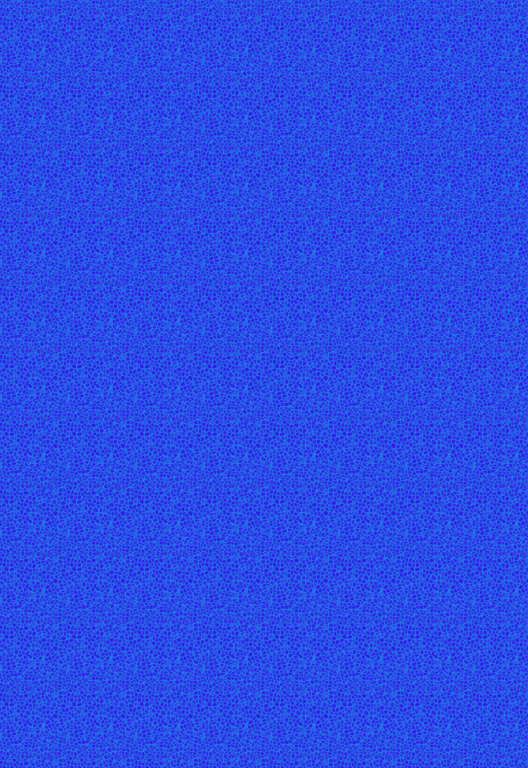
Give the GLSL for this texture map, as a WebGL 1 fragment shader.

```glsl
precision highp float;
// Repeating square tiles of fine, pebbled blue cells with broken pale cracks and faint tile seams.

uniform vec2 u_resolution;

const float TILES_DOWN = 11.36;              // tile repeats per canvas height
const vec2 TILE_ORIGIN = vec2(0.42, 0.18);   // where the tile corners fall
const float CELLS = 18.0;                    // cells along a tile side
const float SEAM_WIDTH = 0.014;              // in tile units

const vec3 CELL_BLUE = vec3(0.197, 0.105, 0.90);
const vec3 CRACK_BLUE = vec3(0.142, 0.445, 0.90);
const vec3 JUNCTION_BLUE = vec3(0.110, 0.560, 0.91);
const vec3 SEAM_VIOLET = vec3(0.34, 0.12, 0.88);
const vec3 SEAM_TEAL = vec3(0.11, 0.40, 0.78);

vec2 hash2(vec2 p) {
  vec2 q = vec2(dot(p, vec2(127.1, 311.7)), dot(p, vec2(269.5, 183.3)));
  return fract(sin(q) * 43758.55);
}

float cornerSlope(vec2 corner, vec2 offset) {
  return dot(hash2(corner) * 2.0 - 1.0, offset);
}

float gradientNoise(vec2 p) {
  vec2 i = floor(p);
  vec2 f = p - i;
  vec2 w = f * f * f * (f * (f * 6.0 - 15.0) + 10.0);
  vec2 x = vec2(1.0, 0.0);
  float low = mix(cornerSlope(i, f), cornerSlope(i + x, f - x), w.x);
  float high = mix(cornerSlope(i + x.yx, f - x.yx), cornerSlope(i + 1.0, f - 1.0), w.x);
  return mix(low, high, w.y);
}

// Distances to the nearest and second nearest cell centres, and a tone for the nearest cell.
vec3 nearestCell(vec2 p) {
  vec2 home = floor(p);
  vec3 cell = vec3(9.0, 9.0, 0.0);
  for (int y = -1; y <= 1; y++) {
    for (int x = -1; x <= 1; x++) {
      vec2 id = home + vec2(float(x), float(y));
      float d = distance(p, id + hash2(id + 7.0));
      float tone = hash2(id + 53.0).x;
      cell = d < cell.x ? vec3(d, cell.x, tone) : vec3(cell.x, min(cell.y, d), cell.z);
    }
  }
  return cell;
}

// Packs cells tighter toward the lower part of the tile, and bends the rows.
vec2 warpTile(vec2 t) {
  float packing = 0.022 * sin(6.2832 * (t.y - 0.15));
  vec2 bend = vec2(gradientNoise(t * 3.0 + 11.0), gradientNoise(t * 3.0 + 37.0));
  return t + vec2(0.0, packing) + 0.02 * bend;
}

vec3 pebbles(vec2 t) {
  vec2 p = warpTile(t) * CELLS;
  vec3 cell = nearestCell(p);
  float breaks = gradientNoise(p * 0.9 + 5.0);
  float body = smoothstep(-0.08, 0.55, cell.y - cell.x + 0.28 * breaks);
  float junction = smoothstep(0.55, 0.95, cell.x);
  vec3 cellColor = mix(CELL_BLUE, CRACK_BLUE, 0.28 * cell.z);
  vec3 color = mix(CRACK_BLUE, cellColor, body);
  return mix(color, JUNCTION_BLUE, 0.4 * junction);
}

// Broken violet and teal dashes along the horizontal tile edge.
vec3 addSeam(vec3 color, vec2 t, vec2 tileId) {
  float edge = min(t.y, 1.0 - t.y);
  float mask = 1.0 - smoothstep(0.4 * SEAM_WIDTH, 1.6 * SEAM_WIDTH, edge);
  vec2 dash = hash2(vec2(floor(t.x * CELLS * 1.3), 3.0));
  float wear = 0.25 + 0.2 * hash2(vec2(5.0, tileId.y)).x;
  vec3 tint = mix(SEAM_VIOLET, SEAM_TEAL, step(0.5, dash.x));
  return mix(color, tint, mask * wear * step(0.35, dash.y));
}

vec3 tiledSurface(vec2 fragment) {
  vec2 p = fragment / u_resolution.y * TILES_DOWN - TILE_ORIGIN;
  vec2 tileId = floor(p);
  vec2 t = p - tileId;
  return addSeam(pebbles(t), t, tileId);
}

void main() {
  // Four samples per pixel smooth the fine edges.
  vec3 sum = vec3(0.0);
  for (int y = 0; y < 2; y++) {
    for (int x = 0; x < 2; x++) {
      vec2 offset = vec2(float(x), float(y)) * 0.5 - 0.25;
      sum += tiledSurface(gl_FragCoord.xy + offset);
    }
  }
  gl_FragColor = vec4(sum * 0.25, 1.0);
}
```
